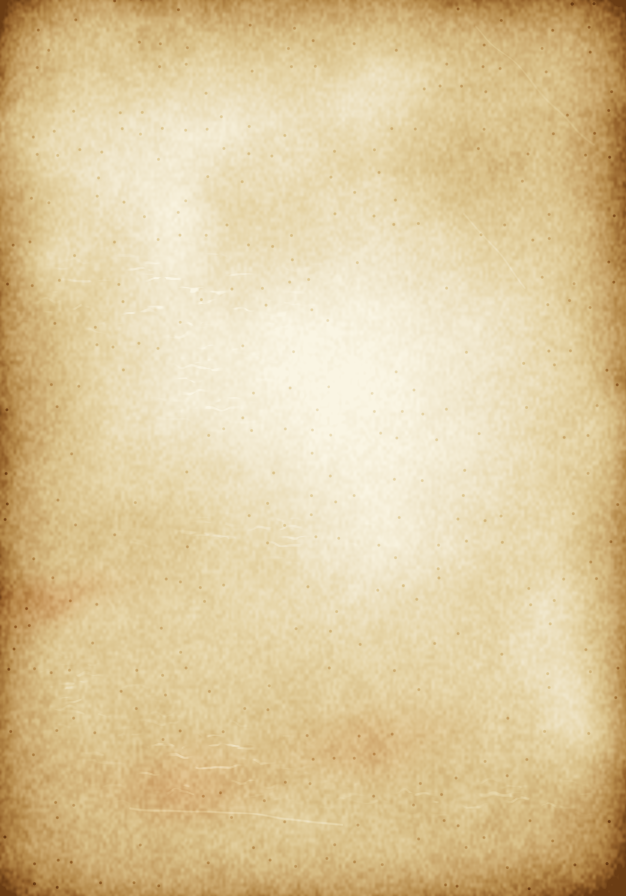
A Shadertoy shader for this texture:

```glsl
// Aged parchment: pale glowing centre, scorched borders, stains, fibres and fine scratches.
#define BASE_TONE 5.3
#define EDGE_BURN 2.5
#define EDGE_WIDTH 0.034
#define HAZE_BURN 0.9
#define HAZE_WIDTH 0.12
#define BLOTCH 1.5
#define MOTTLE 1.0
#define GRAIN 1.5
#define GRAIN_SCALE 300.0
#define SCRATCH 1.3
#define SPECK 1.6

float hash(vec2 p) {
    vec3 q = fract(vec3(p.xyx) * 0.1031);
    q += dot(q, q.yzx + 33.33);
    return fract((q.x + q.y) * q.z);
}

float noise(vec2 p) {
    vec2 i = floor(p), f = fract(p);
    f = f * f * (3.0 - 2.0 * f);
    return mix(mix(hash(i), hash(i + vec2(1, 0)), f.x),
               mix(hash(i + vec2(0, 1)), hash(i + vec2(1, 1)), f.x), f.y);
}

float fbm(vec2 p) {
    float sum = 0.0, amp = 0.5;
    for (int i = 0; i < 5; i++) {
        sum += amp * noise(p);
        p = mat2(1.6, 1.2, -1.2, 1.6) * p + 17.3;
        amp *= 0.5;
    }
    return sum;
}

// Soft elliptical patch
float patchAt(vec2 p, float x, float y, float rx, float ry) {
    vec2 q = (p - vec2(x, y)) / vec2(rx, ry);
    return exp(-dot(q, q));
}

// Tone 0..7, from scorched brown to cream
vec3 parchment(float tone) {
    vec3 ramp[8] = vec3[8](
        vec3(0.42, 0.24, 0.08), vec3(0.59, 0.39, 0.17), vec3(0.71, 0.54, 0.29),
        vec3(0.79, 0.65, 0.42), vec3(0.85, 0.75, 0.53), vec3(0.90, 0.83, 0.65),
        vec3(0.94, 0.90, 0.79), vec3(0.98, 0.96, 0.89));
    tone = clamp(tone, 0.0, 6.99);
    int i = int(tone);
    return mix(ramp[i], ramp[i + 1], fract(tone));
}

// Short broken horizontal creases, one per jittered cell
float creases(vec2 p, float seed, float px) {
    vec2 cell = vec2(0.09, 0.022);
    vec2 g = p / cell + seed;
    g.x += hash(vec2(floor(g.y), seed));
    vec2 id = floor(g), f = (fract(g) - 0.5) * cell;
    float a = hash(id + seed), b = hash(id + seed + 41.0);
    float y = f.y - (b - 0.5) * 0.006 + (a - 0.4) * 0.1 * f.x
            - (noise(p * 90.0 + seed) - 0.5) * 0.007;
    float reach = 1.0 - smoothstep(0.2, 1.0, abs(f.x) / (0.012 + 0.03 * a));
    float worn = smoothstep(0.25, 0.6, noise(p * vec2(130.0, 200.0) + seed));
    return reach * worn * (1.0 - smoothstep(0.0004, 0.0012 + px, abs(y))) * step(0.35, b);
}

float hairline(vec2 p, vec2 a, vec2 b, float px) {
    vec2 d = b - a;
    float h = clamp(dot(p - a, d) / dot(d, d), 0.0, 1.0);
    return 1.0 - smoothstep(0.0, 0.001 + px, length(p - a - d * h));
}

void mainImage(out vec4 fragColor, in vec2 fragCoord) {
    vec2 uv = fragCoord / iResolution.xy;
    vec2 p = fragCoord / iResolution.y;
    float px = 1.0 / iResolution.y, aspect = iResolution.x / iResolution.y;
    vec2 w = uv + 0.09 * (vec2(fbm(p * 7.0), fbm(p * 7.0 + 31.0)) - 0.48);

    // Pale patches
    float tone = BASE_TONE + 0.5 * (uv.y - 0.5);
    tone += 1.5 * patchAt(w, 0.52, 0.56, 0.27, 0.14) + 0.6 * patchAt(w, 0.62, 0.38, 0.13, 0.12);
    tone += 1.2 * patchAt(w, 0.27, 0.77, 0.05, 0.08) + 0.9 * patchAt(w, 0.14, 0.83, 0.12, 0.08);
    tone += 1.0 * patchAt(w, 0.36, 0.88, 0.13, 0.04) + 1.1 * patchAt(w, 0.62, 0.91, 0.09, 0.05);
    tone += 0.8 * patchAt(w, 0.09, 0.70, 0.06, 0.04) + 1.5 * patchAt(w, 0.93, 0.21, 0.05, 0.06);
    tone += 0.8 * patchAt(w, 0.90, 0.32, 0.05, 0.08) + 0.9 * patchAt(w, 0.99, 0.52, 0.04, 0.03);

    // Stains
    float rust = patchAt(w, 0.10, 0.33, 0.09, 0.025) + patchAt(w, 0.29, 0.14, 0.13, 0.035)
               + 0.7 * patchAt(w, 0.60, 0.18, 0.12, 0.035);
    tone -= 0.9 * rust + 0.9 * patchAt(w, 0.76, 0.83, 0.13, 0.09);
    tone -= 0.6 * patchAt(w, 0.22, 0.40, 0.14, 0.04) + 0.5 * patchAt(w, 0.42, 0.17, 0.40, 0.10);
    tone -= 0.8 * patchAt(w, 0.00, 0.53, 0.09, 0.10) + 0.8 * patchAt(w, 1.00, 0.78, 0.08, 0.14);

    // Burnt borders
    vec2 q = p + 0.03 * (vec2(fbm(p * 12.0 + 5.0), fbm(p * 12.0 + 63.0)) - 0.48);
    vec4 d = max(vec4(q, aspect - q.x, 1.0 - q.y), -0.01);
    tone -= EDGE_BURN * dot(exp(-d / EDGE_WIDTH), vec4(1.0, 0.8, 1.0, 0.9));
    tone -= HAZE_BURN * dot(exp(-d / HAZE_WIDTH), vec4(1.0));

    // Blotches, mottling and woven grain
    float rough = mix(1.0, 0.55, smoothstep(3.0, 6.5, tone));
    tone += BLOTCH * (fbm(p * 5.0 + 9.0) - 0.48);
    tone += MOTTLE * rough * (fbm(p * 38.0) - 0.48);
    float fibre = noise(p * GRAIN_SCALE * vec2(1.0, 0.6)) + noise(p.yx * GRAIN_SCALE * 0.8 + 77.0);
    tone += GRAIN * rough * (0.5 * fibre - 0.5);

    // Creases gathered in worn areas, plus long hairlines
    float worn = patchAt(uv, 0.27, 0.67, 0.17, 0.04) + patchAt(uv, 0.31, 0.15, 0.13, 0.04)
               + 0.7 * patchAt(uv, 0.34, 0.57, 0.07, 0.04) + 0.6 * patchAt(uv, 0.40, 0.40, 0.16, 0.02)
               + 0.6 * patchAt(uv, 0.13, 0.23, 0.08, 0.03) + 0.7 * patchAt(uv, 0.75, 0.11, 0.20, 0.02);
    float marks = 0.0;
    for (int i = 0; i < 3; i++) marks += creases(p, float(i) * 7.37, px) * min(worn, 1.0);
    vec2 s = uv + 0.008 * (noise(p * 25.0) - 0.5);
    marks += 0.6 * hairline(s, vec2(0.21, 0.10), vec2(0.55, 0.083), px);
    marks += 0.3 * hairline(s, vec2(0.76, 0.97), vec2(0.95, 0.84), px);
    marks += 0.3 * hairline(s, vec2(0.74, 0.76), vec2(0.84, 0.68), px);
    tone += SCRATCH * marks;

    // Scattered dark specks
    vec2 g = p / 0.024, id = floor(g);
    vec2 offset = 0.2 + 0.6 * vec2(hash(id + 3.0), hash(id + 91.0));
    float speck = 1.0 - smoothstep(0.0006, 0.0014 + px, length(fract(g) - offset) * 0.024);
    tone -= SPECK * speck * step(0.72, hash(id + 15.0));

    vec3 color = parchment(tone) + vec3(0.02, -0.015, -0.01) * rust;
    fragColor = vec4(color, 1.0);
}
```
